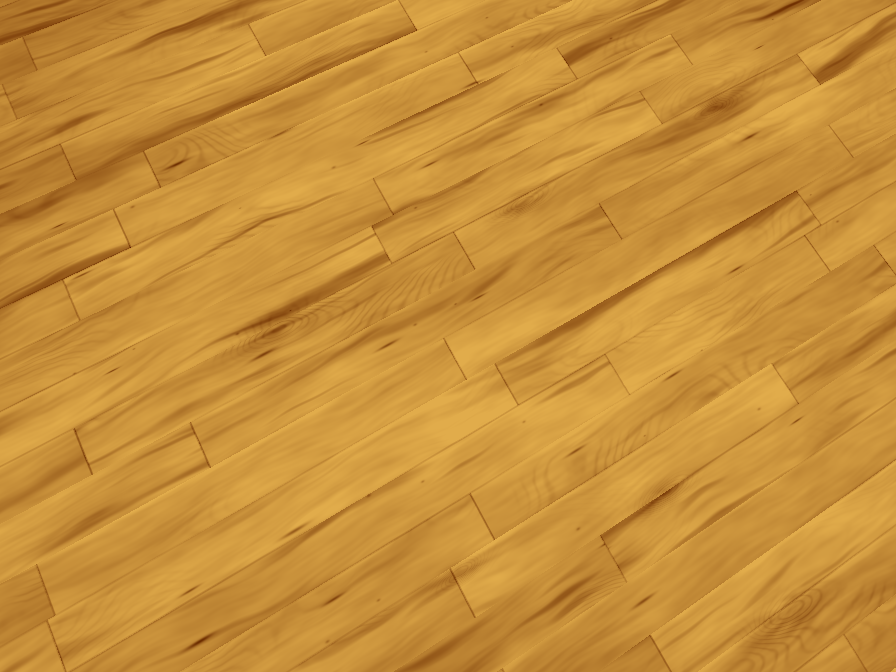
This texture is drawn by a Shadertoy shader. Its source:

```glsl
// Worn honey-coloured strip flooring laid on a diagonal, in slight perspective.
// Rows are cut into staggered planks; each plank offsets its own stretched
// gradient noise for streaks, arched growth rings, knots and small dark flecks.

vec2 hash2(vec2 p) {
    vec2 s = vec2(dot(p, vec2(127.1, 311.7)), dot(p, vec2(269.5, 183.3)));
    return fract(sin(s) * 43758.5);
}

float gradientNoise(vec2 p) {
    vec2 cell = floor(p), f = p - cell;
    vec2 w = f * f * f * (f * (f * 6.0 - 15.0) + 10.0);
    vec4 corner;
    for (int i = 0; i < 4; i++) {
        vec2 o = vec2(i & 1, i >> 1);
        float a = 6.2832 * hash2(cell + o).x;
        corner[i] = dot(vec2(cos(a), sin(a)), f - o);
    }
    return mix(mix(corner.x, corner.y, w.x), mix(corner.z, corner.w, w.x), w.y);
}

float fbm(vec2 p) {
    float sum = 0.0, amp = 1.0;
    for (int i = 0; i < 4; i++) {
        sum += amp * gradientNoise(p);
        p = p * 2.03 + 17.3;
        amp *= 0.5;
    }
    return sum;
}

// Soft elongated spots scattered one per cell, kept where the hash is high
float spots(vec2 p, vec2 cellSize, vec2 radius, float density) {
    vec2 cell = floor(p / cellSize);
    vec2 h = hash2(cell + 41.0), k = hash2(cell + 87.0);
    vec2 d = p - (cell + 0.25 + 0.5 * h) * cellSize;
    float r = length(d / (radius * mix(0.4, 1.0, k.y)));
    return step(1.0 - density, k.x) * exp(-r * r);
}

void mainImage(out vec4 fragColor, in vec2 fragCoord) {
    vec2 p = (fragCoord - 0.5 * iResolution.xy) / iResolution.y;
    float px = 1.0 / iResolution.y;

    // Floor coordinates: x along the planks, y across them
    vec2 q = mat2(0.875, -0.485, 0.485, 0.875) * p;
    q /= 1.0 - 0.21 * q.x - 0.22 * q.y;

    // Rows and staggered end joints
    const float rowWidth = 0.069, plankLength = 0.62;
    float row = floor(q.y / rowWidth);
    float across = q.y / rowWidth - row;
    float along = q.x / plankLength + 7.0 * hash2(vec2(row, 3.0)).x;
    float slot = floor(along);
    float cut = slot + 0.55 * hash2(vec2(slot, row)).x;
    float nextCut = slot + 1.0 + 0.55 * hash2(vec2(slot + 1.0, row)).x;
    float endGap = min(abs(along - cut), nextCut - along) * plankLength;
    float plank = along < cut ? slot - 1.0 : slot;
    vec2 id = vec2(plank, row);
    vec2 look = hash2(id + 19.0), kind = hash2(id + 53.0);

    // Wood coordinates, bent a little so that the grain wanders
    vec2 g = q + look * 23.0;
    g.y += 0.022 * gradientNoise(g * vec2(4.0, 9.0));
    g.y += 0.004 * gradientNoise(g * vec2(17.0, 30.0));
    float figure = smoothstep(0.1, 0.9, kind.x);

    // Base tone, cloudy sheen and fine fibres
    float tone = 0.86 + 0.3 * (look.x - 0.5);
    tone += 0.3 * fbm(g * vec2(1.8, 17.0));
    tone += 0.24 * fbm(g * vec2(6.0, 13.0));
    tone += 0.13 * gradientNoise(g * vec2(14.0, 190.0));
    tone += 0.1 * gradientNoise(g * vec2(28.0, 95.0));

    // Brown heartwood streaks
    float heart = fbm(g * vec2(1.9, 23.0) + 5.0);
    tone -= (0.25 + 0.65 * figure) * smoothstep(0.02, 0.65, heart);
    float sliver = gradientNoise(g * vec2(5.0, 75.0) + 9.0);
    tone -= (0.12 + 0.6 * figure) * smoothstep(0.25, 0.6, sliver);

    // Arched growth rings gathered around occasional knots
    float knot = spots(q, vec2(0.46, 0.207), vec2(0.085, 0.028), 0.45);
    float rings = gradientNoise(g * vec2(3.5, 11.0)) + 0.6 * knot;
    float ringLine = pow(0.5 + 0.5 * sin(85.0 * rings + 4.0 * fbm(g * 14.0)), 3.0);
    float ringArea = smoothstep(0.0, 0.3, gradientNoise(g * vec2(4.0, 13.0) + 31.0));
    tone -= 0.24 * ringLine * max(ringArea * kind.y, 0.8 * knot);
    tone -= 0.6 * knot * (0.6 + 1.3 * fbm(g * vec2(14.0, 45.0)));

    // Dark mineral flecks and a few pin holes
    tone -= 1.1 * spots(q + 0.02 * look, vec2(0.17, 0.08), vec2(0.02, 0.0024), 0.2);
    tone -= 0.6 * spots(q, vec2(0.075, 0.06), vec2(0.0035, 0.002), 0.07);

    // Seams: faint and broken along the sides, thin at the ends
    float sideGap = min(across, 1.0 - across) * rowWidth;
    float seamRow = floor(q.y / rowWidth + 0.5);
    float seamWear = smoothstep(-0.2, 0.5, gradientNoise(vec2(q.x * 3.0, seamRow * 3.7)));
    float side = 1.0 - smoothstep(0.0002, 0.0008 + px, sideGap);
    float end = 1.0 - smoothstep(0.0002, 0.0007 + px, endGap);
    float lip = exp(-pow((1.0 - across) * rowWidth / 0.005, 2.0));
    tone += 0.25 * lip * step(0.6, look.y);
    tone -= 0.45 * side * seamWear + 0.8 * end * (0.35 + 0.65 * look.y);

    // Uneven light: broad patches, dim towards the upper left and the rim
    tone += 0.06 - 0.2 * dot(p, p) + 0.2 * gradientNoise(q * vec2(1.6, 4.0) + 2.5);
    tone -= 0.4 * smoothstep(0.42, 0.85, dot(p, vec2(-0.8, 0.6)));

    vec3 brown = vec3(0.60, 0.365, 0.11), honey = vec3(0.835, 0.622, 0.262);
    vec3 color = mix(brown, honey, clamp(tone, -1.1, 1.2));
    fragColor = vec4(clamp(color, 0.0, 1.0), 1.0);
}
```
